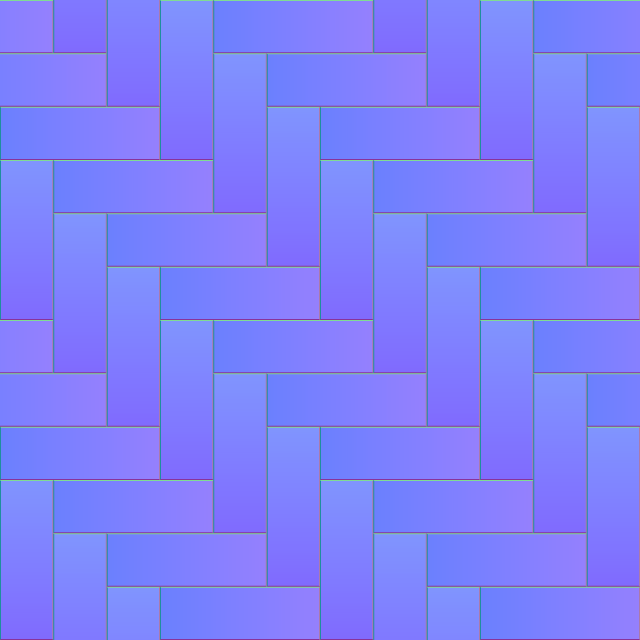
Write a Shadertoy shader that draws this texture map.

```glsl
const float CELLS = 12.0;         // plank widths across the canvas
const float PLANK_LENGTH = 3.0;   // in plank widths
const float PERIOD = 2.0 * PLANK_LENGTH;
const float EDGE_WIDTH = 0.019;   // bevel, in plank widths
const float BOW = 0.165;          // surface tilt at the plank ends
const float GRAIN = 0.006;        // faint tilt change along a plank
const float GRAIN_STEPS = 8.0;    // grain bands per plank width
const int SAMPLES = 4;            // antialiasing samples per axis

const vec3 LEFT_EDGE = vec3(0.12, 0.56, 0.62);
const vec3 RIGHT_EDGE = vec3(0.68, 0.48, 0.66);
const vec3 TOP_EDGE = vec3(0.50, 0.86, 0.58);
const vec3 BOTTOM_EDGE = vec3(0.54, 0.20, 0.60);

float hash(vec2 p) {
    return fract(sin(dot(p, vec2(127.1, 311.7))) * 43758.5453);
}

// Position inside the herringbone plank; size receives its extent.
vec2 plankPosition(vec2 p, out vec2 size) {
    vec2 cell = floor(p);
    vec2 local = p - cell;
    float stair = mod(cell.x + cell.y + PLANK_LENGTH, PERIOD);
    if (stair < PLANK_LENGTH - 0.5) {
        size = vec2(PLANK_LENGTH, 1.0);
        return local + vec2(stair, 0.0);
    }
    size = vec2(1.0, PLANK_LENGTH);
    return local + vec2(0.0, stair - PLANK_LENGTH);
}

vec3 herringbone(vec2 p) {
    vec2 size;
    vec2 local = plankPosition(p, size);
    vec2 axis = step(vec2(2.0), size);

    // Bowed surface, encoded as a tangent-space normal
    float along = dot(local, axis);
    vec2 plankId = mod(floor(p - local + 0.5), PERIOD);
    float band = hash(plankId + floor(along * GRAIN_STEPS) * 0.37) - 0.5;
    vec2 tilt = axis * (BOW * (2.0 * along / PLANK_LENGTH - 1.0) + GRAIN * band);
    vec3 normal = vec3(tilt, sqrt(1.0 - dot(tilt, tilt)));
    vec3 color = 0.5 + 0.5 * normal;

    // Bevelled borders: the nearest side wins, which mitres the corners
    vec2 nearSide = local;
    vec2 farSide = size - local;
    float edge = min(min(nearSide.x, farSide.x), min(nearSide.y, farSide.y));
    if (edge < EDGE_WIDTH) {
        if (edge == farSide.y) color = TOP_EDGE;
        else if (edge == nearSide.y) color = BOTTOM_EDGE;
        else if (edge == nearSide.x) color = LEFT_EDGE;
        else color = RIGHT_EDGE;
    }
    return color;
}

void mainImage(out vec4 fragColor, in vec2 fragCoord) {
    // Supersample so the thin bevels stay smooth at any size
    vec3 total = vec3(0.0);
    for (int j = 0; j < SAMPLES; j++) {
        for (int i = 0; i < SAMPLES; i++) {
            vec2 offset = (vec2(i, j) + 0.5) / float(SAMPLES) - 0.5;
            total += herringbone((fragCoord + offset) / iResolution.y * CELLS);
        }
    }
    fragColor = vec4(total / float(SAMPLES * SAMPLES), 1.0);
}
```
